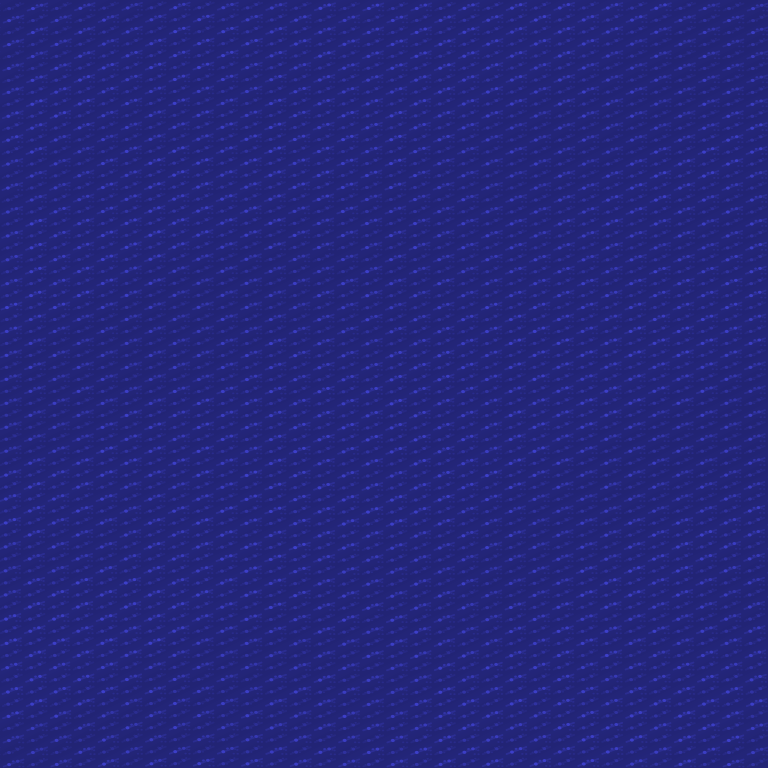
Give the GLSL for this texture, as a three.js fragment shader.

```glsl
// Indigo twill cloth: slanted stitches with bright glints on alternating diagonal wales.
varying vec2 vUv;

const vec2 REPEATS = vec2(32.0, 64.0);        // stitches across and down
const vec2 CELL = vec2(2.0, 1.0);             // cell proportions
const vec3 BASE = vec3(0.136, 0.144, 0.467);
const vec3 GLINT = vec3(0.235, 0.245, 0.78);
const vec2 STITCH_START = vec2(0.15, 0.20);
const vec2 STITCH_END = vec2(1.80, 0.78);
const float STITCH_WIDTH = 0.075;             // half width, in cell heights
const float GLINT_RADIUS = 0.13;
const float SOFTNESS = 0.05;
const float STRONG_STITCH = 0.34;
const float WEAK_STITCH = 0.18;
const float WEAK_GLINT = 0.62;
const int GRAINS = 4;                         // faint fibres in each cell
const float WARP = 0.16;                      // drift of the weave, in cells
const float FURROW = 0.04;                    // darkening between wales
const float SHADE = 0.02;                     // broad tone variation

float hash(vec2 p) {
  vec3 q = fract(p.xyx * vec3(0.1031, 0.1030, 0.0973));
  q += dot(q, q.yzx + 33.33);
  return fract((q.x + q.y) * q.z);
}

// Value noise that wraps after a whole number of lattice steps
float noise(vec2 p, vec2 period) {
  vec2 i = floor(p);
  vec2 f = fract(p);
  f = f * f * (3.0 - 2.0 * f);
  float a = hash(mod(i, period));
  float b = hash(mod(i + vec2(1.0, 0.0), period));
  float c = hash(mod(i + vec2(0.0, 1.0), period));
  float d = hash(mod(i + 1.0, period));
  return mix(mix(a, b, f.x), mix(c, d, f.x), f.y);
}

float segmentDistance(vec2 p, vec2 a, vec2 b) {
  vec2 ab = b - a;
  float t = clamp(dot(p - a, ab) / dot(ab, ab), 0.0, 1.0);
  return length(p - a - ab * t);
}

float fill(float dist) {
  return 1.0 - smoothstep(-SOFTNESS, SOFTNESS, dist);
}

// Slightly elongated spot
float spot(vec2 p, vec2 center, float radius) {
  return fill(length((p - center) * vec2(0.78, 1.0)) - radius);
}

void main() {
  // Weave grid with a slight drift
  float drift = noise(vUv * 4.0, vec2(4.0)) - 0.5;
  vec2 grid = vUv * REPEATS + vec2(drift, -drift) * WARP;
  vec2 id = mod(floor(grid), REPEATS);
  vec2 p = fract(grid) * CELL;

  // Every second wale is stronger; broad bands follow the twill
  float strong = 1.0 - mod(id.x + id.y, 2.0);
  vec2 slant = vec2(2.0 * vUv.x, 6.0 * (2.0 * vUv.y - vUv.x));
  float band = noise(slant, vec2(2.0, 6.0));
  float wear = mix(0.85, 1.0, hash(id + 7.0));

  // Slanted stitch
  float stitch = fill(segmentDistance(p, STITCH_START, STITCH_END) - STITCH_WIDTH);
  float light = stitch * mix(WEAK_STITCH, STRONG_STITCH, strong);

  // Glints along the stitch
  float first = spot(p, vec2(0.60, 0.36), GLINT_RADIUS);
  float second = spot(p, vec2(1.32, 0.64), GLINT_RADIUS * 0.95);
  float third = spot(p, vec2(0.95, 0.62), GLINT_RADIUS * 0.7);
  float fade = mix(0.70, 0.95, smoothstep(0.3, 0.7, band));
  float glints = max(first, second * fade);
  light = max(light, glints * mix(WEAK_GLINT, 1.0, strong));
  light = max(light, third * 0.6 * strong);

  // Faint fibres, the same in each wale of a kind
  for (int i = 0; i < GRAINS; i++) {
    vec2 seed = vec2(float(i) * 3.7 + 1.0, strong * 5.0 + 2.0);
    vec2 center = vec2(0.2 + 1.6 * hash(seed), 0.15 + 0.7 * hash(seed + 19.0));
    light = max(light, spot(p, center, 0.07) * 0.28);
  }

  // Furrow between the wales
  float furrow = 0.5 - 0.5 * cos(3.1415927 * (grid.y - grid.x));
  float tone = 1.0 + SHADE * (band - 0.5) + FURROW * (0.5 - furrow);

  gl_FragColor = vec4(mix(BASE, GLINT, light * wear) * tone, 1.0);
}
```
